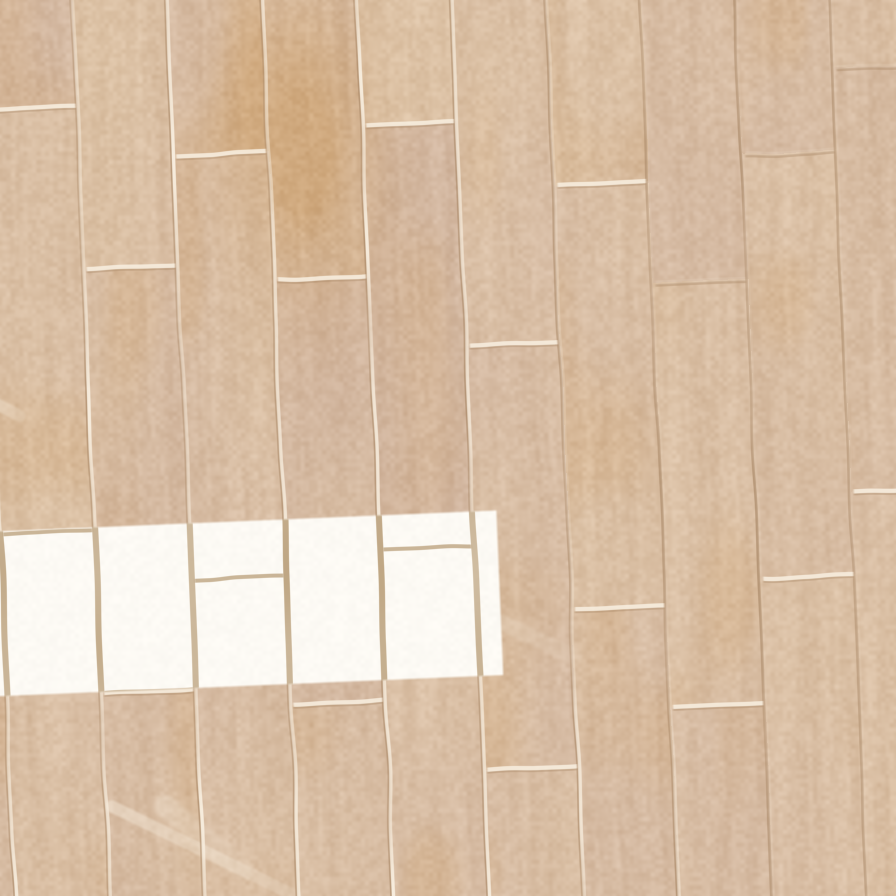
This texture is drawn by a WebGL 2 fragment shader. Its source:

```glsl
#version 300 es
precision highp float;
// Pale wooden floor: slightly leaning columns of staggered planks with a
// patch of sunlight. Columns and planks come from floor/round on skewed axes;
// value noise gives the grain, stains and uneven seams.

#define PITCH 0.1058        // column width
#define PLANK 0.4735        // plank length
#define LEAN 0.042          // sideways drift of the seams
#define FIRST_SEAM 0.081    // seam 0 at the top edge
#define SEAM_WIDTH 0.0019   // half width of a seam
#define JOINT_WIDTH 0.0024  // half width of an end joint
#define WOBBLE 0.0035       // unevenness of the seams
#define GRAIN 0.06          // contrast of the long grain
#define MOTTLE 0.075        // contrast of the fine speckle

uniform vec2 u_resolution;
out vec4 fragColor;

const vec3 HONEY = vec3(0.868, 0.765, 0.650);
const vec3 ROSE = vec3(0.828, 0.720, 0.632);
const vec3 GOLD = vec3(0.815, 0.655, 0.470);
const vec3 GROOVE = vec3(0.66, 0.53, 0.40);
const vec3 SUN_GROOVE = vec3(0.74, 0.64, 0.50);
const vec3 GLINT = vec3(0.97, 0.93, 0.87);
const vec3 SUN = vec3(0.990, 0.980, 0.958);

// Offset of the first end joint in each column, in plank lengths
const float STAGGER[10] = float[10](0.253, 0.628, 0.363, 0.655, 0.292,
                                    0.810, 0.432, 0.661, 0.359, 0.154);

float hash(vec2 p) {
    return fract(sin(dot(p, vec2(127.1, 311.7))) * 43758.5453);
}

float noise(vec2 p) {
    vec2 i = floor(p), f = fract(p);
    f = f * f * (3.0 - 2.0 * f);
    return mix(mix(hash(i), hash(i + vec2(1, 0)), f.x),
               mix(hash(i + vec2(0, 1)), hash(i + vec2(1, 1)), f.x), f.y);
}

// Soft-edged line of a given half width around distance zero
float line(float d, float halfWidth, float soft) {
    return 1.0 - smoothstep(halfWidth - soft, halfWidth + soft, abs(d));
}

// Faint reflected streak between two points, fading toward its end
float streak(vec2 p, vec2 a, vec2 b, float halfWidth) {
    vec2 ab = b - a;
    float h = clamp(dot(p - a, ab) / dot(ab, ab), 0.0, 1.0);
    float d = length(p - a - ab * h);
    return (1.0 - smoothstep(halfWidth * 0.5, halfWidth, d)) * (1.0 - 0.6 * h);
}

void main() {
    vec2 p = gl_FragCoord.xy / u_resolution;
    p.y = 1.0 - p.y;                       // depth below the top edge
    float soft = max(0.0009, 0.8 / u_resolution.y);

    // Column and plank coordinates
    float across = p.x - LEAN * p.y;
    float drift = noise(vec2(floor(across / PITCH + 0.3) * 7.3, p.y * 14.0)) - 0.5;
    float column = (across - FIRST_SEAM + WOBBLE * drift) / PITCH;
    float k = floor(column);
    float seamId = round(column);
    float seam = (column - seamId) * PITCH;
    float along = p.y + LEAN * PITCH * (column - k - 0.5);
    along += 0.003 * (noise(vec2(p.x * 30.0, k * 5.1)) - 0.5);
    float row = along / PLANK - STAGGER[int(clamp(k + 1.0, 0.0, 9.0))];
    float jointId = round(row);
    float joint = (row - jointId) * PLANK;
    vec2 id = vec2(k, floor(row));

    // Wood: plank tint, broad clouds, stain, long grain and speckle
    float tint = hash(id + 3.7);
    float cloud = noise(p * vec2(9.0, 5.0) + id * 4.3);
    vec3 color = mix(HONEY, ROSE, clamp(0.65 * tint + 0.6 * cloud - 0.1, 0.0, 1.0));
    vec2 q = (p - vec2(0.33, 0.16)) / vec2(0.085, 0.17);
    float stain = 0.75 * exp(-dot(q, q)) * (0.45 + 0.8 * cloud);
    stain += 0.3 * smoothstep(0.6, 0.95, noise(p * vec2(14.0, 6.0) + id * 9.1));
    color = mix(color, GOLD, clamp(stain, 0.0, 0.8));
    float bend = 0.006 * noise(vec2(along * 9.0, k * 3.0));
    float grain = noise(vec2((across + bend) * 170.0, along * 8.0 + tint * 40.0));
    grain = 0.6 * grain + 0.4 * noise(vec2((across + bend) * 75.0, along * 4.0 + k));
    float mottle = noise(p * 210.0) * 0.65 + noise(p * 115.0 + 17.0) * 0.35;
    color += GRAIN * (grain - 0.5) * vec3(0.8, 1.0, 1.15);
    color += MOTTLE * (mottle - 0.5) * vec3(0.8, 1.0, 1.2);

    // Reflected streaks
    float shine = streak(p, vec2(0.125, 0.90), vec2(0.33, 1.0), 0.009);
    shine += streak(p, vec2(0.185, 0.90), vec2(0.27, 0.97), 0.016) * 0.6;
    shine += streak(p, vec2(-0.01, 0.448), vec2(0.022, 0.464), 0.009);
    shine += streak(p, vec2(0.56, 0.695), vec2(0.64, 0.732), 0.012) * 0.5;
    color = mix(color, GLINT, 0.45 * min(shine, 1.0));

    // Sun patch
    float level = p.y + LEAN * p.x;
    float sun = smoothstep(-0.002, 0.002, level - 0.593)
              * smoothstep(-0.002, 0.002, 0.777 - level)
              * smoothstep(-0.002, 0.002, 0.530 - across);
    color = mix(color, SUN + 0.025 * (mottle - 0.5), sun);

    // Seams: a dark groove with a pale worn edge, fainter to the right
    float wear = noise(vec2(seamId * 3.7, p.y * 11.0));
    float lit = 1.0 - smoothstep(0.42, 0.72, p.x - 0.18 * smoothstep(0.55, 0.9, p.y));
    float dark = line(seam + 0.0022, SEAM_WIDTH * 0.8, soft) * (0.35 + 0.35 * wear);
    float pale = line(seam, SEAM_WIDTH, soft) * (0.08 + lit * (0.3 + 0.7 * wear));
    vec3 wood = mix(mix(color, GROOVE, dark), GLINT, pale);
    vec3 bright = mix(color, SUN_GROOVE, line(seam, 0.0034, soft) * (0.7 + 0.3 * wear));

    // End joints: pale lines, worn to a faint groove at the upper right
    float ends = smoothstep(0.001, 0.005, abs(seam));
    float faint = step(5.5, k) * step(jointId, 0.5);
    float edge = line(joint - 0.003, 0.0015, soft) * ends * 0.4;
    float cap = line(joint, JOINT_WIDTH, soft) * ends * mix(0.9, 0.12, faint);
    wood = mix(mix(wood, GROOVE, edge), GLINT, cap);
    bright = mix(bright, SUN_GROOVE, line(joint, 0.0022, soft) * ends * 0.8);

    fragColor = vec4(clamp(mix(wood, bright, sun), 0.0, 1.0), 1.0);
}
```
